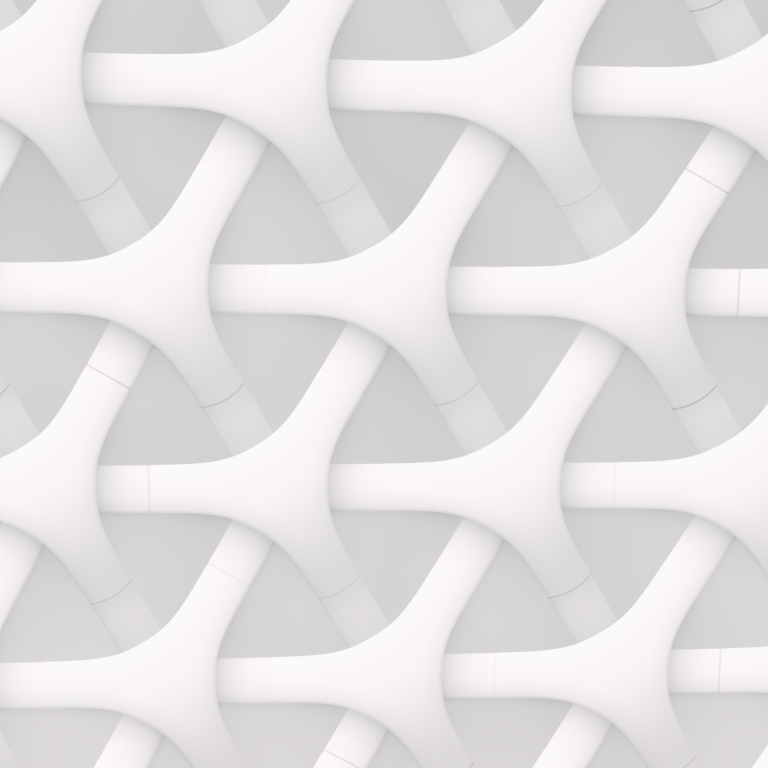
Give the GLSL for this pattern, as a Shadertoy shader.

```glsl
// Interwoven white three-armed lattice over a pale grey wall, lit from the upper left.
#define ARM_HALF_WIDTH 0.105
#define FILLET 0.079
#define BODY_RADIUS 0.55
#define ROW_STEP 0.866
#define FIRST_COLUMN -0.31
#define SHADOW_REACH 0.065
#define SHADOW_DEPTH 0.11
#define ARM_FADE 0.115
#define SEAM_AT 0.55
#define LIGHT_DIR vec2(-0.35, 0.94)
#define TINT vec3(1.005, 0.990, 0.997)

float hash(vec2 p) {
    p = fract(p * vec2(0.1731, 0.3197));
    p += dot(p, p.yx + 17.3);
    return fract((p.x + p.y) * p.x * 7.31);
}

float gradientDot(vec2 cell, vec2 offset) {
    float angle = 6.2832 * hash(cell + 31.0);
    return dot(vec2(cos(angle), sin(angle)), offset);
}

float gradientNoise(vec2 p) {
    vec2 i = floor(p), f = fract(p), e = vec2(1.0, 0.0);
    vec2 s = f * f * f * (f * (f * 6.0 - 15.0) + 10.0);
    float low = mix(gradientDot(i, f), gradientDot(i + e, f - e), s.x);
    float high = mix(gradientDot(i + e.yx, f - e.yx), gradientDot(i + 1.0, f - 1.0), s.x);
    return mix(low, high, s.y);
}

vec2 armDirection(int k) {
    float angle = 1.0472 + 2.0944 * float(k);
    return vec2(cos(angle), sin(angle));
}

// Signed distance (x) and outward normal (yz) of three smoothly joined arms
vec3 tripod(vec2 q) {
    float total = 0.0;
    vec2 slope = vec2(0.0);
    for (int k = 0; k < 3; k++) {
        vec2 dir = armDirection(k);
        vec2 away = q - dir * clamp(dot(q, dir), 0.0, 1.0);
        float dist = length(away);
        float weight = exp(-dist / FILLET);
        total += weight;
        slope += weight * away / max(dist, 1e-4);
    }
    return vec3(-FILLET * log(total) - ARM_HALF_WIDTH, slope / total);
}

// Faint joints across the arms, uneven from one node to the next
float seams(vec2 q, vec2 id, float px) {
    float dark = 0.0;
    for (int k = 0; k < 3; k++) {
        vec2 dir = armDirection(k);
        float across = dot(q, vec2(-dir.y, dir.x));
        float chance = hash(id + float(k) * 7.0);
        float strength = k == 2 ? 0.03 + 0.07 * chance : 0.09 * pow(chance, 4.0);
        float bend = k == 2 ? 2.0 * across * across : 0.0;
        float gap = abs(dot(q, dir) - SEAM_AT - 0.03 * (chance - 0.5) + bend);
        dark += strength * (1.0 - smoothstep(0.001, 0.003 + px, gap)) * step(abs(across), 0.16);
    }
    return dark;
}

float tripodTone(vec2 q, vec3 shape, vec2 id, float px) {
    float edge = clamp(1.0 + shape.x / 0.12, 0.0, 1.0);
    float facing = dot(shape.yz, LIGHT_DIR);
    float fall = dot(q, armDirection(2));
    float tone = 0.975 - ARM_FADE * smoothstep(-0.08, 0.5, fall);
    tone += 0.02 * smoothstep(SEAM_AT, SEAM_AT + 0.1, fall);
    tone += edge * edge * (0.065 * facing - 0.015);
    tone -= 0.05 * smoothstep(-0.018, 0.0, shape.x) * (1.0 - smoothstep(-0.6, 0.3, facing));
    return min(tone, 0.985) - seams(q, id, px);
}

void mainImage(out vec4 fragColor, in vec2 fragCoord) {
    vec2 uv = fragCoord / iResolution.y;
    // Slight perspective: the weave tightens towards the bottom
    float down = 0.5 - uv.y, side = uv.x - 0.457;
    float spacing = 0.3066 - 0.032 * down;
    float row = 1.471 + 3.883 * down + 0.264 * down * down + 0.23 * side * down;
    vec2 p = vec2(side / spacing, -row * ROW_STEP);
    float px = 1.0 / (iResolution.y * spacing);
    // Wall with soft, cloudy shade
    float tone = 0.832 + 0.035 * down + 0.035 * gradientNoise(uv * 4.5);
    float armMask = 0.0;
    // Layer 0 lays all arms; layer 1 puts each body over the arms that end below it
    for (int layer = 0; layer < 2; layer++)
    for (int j = -1; j <= 1; j++)
    for (int i = -1; i <= 1; i++) {
        float nodeRow = round(row) + float(j);
        float shift = FIRST_COLUMN + 0.5 * mod(nodeRow, 2.0);
        float column = round(p.x - shift) + float(i);
        vec2 q = p - vec2(column + shift, -nodeRow * ROW_STEP);
        vec3 shape = tripod(q);
        float reach = length(q), outside = max(shape.x, 0.0);
        float facing = dot(shape.yz, LIGHT_DIR);
        float cover = 1.0 - smoothstep(-px, px, shape.x);
        if (layer == 0) {
            armMask = max(armMask, cover);
            tone -= 0.04 * exp(-outside / 0.02) * max(-facing, 0.0) * step(reach, 1.0);
        } else {
            float shade = SHADOW_DEPTH * max(1.0 - facing, 0.0) * exp(-outside / SHADOW_REACH);
            shade *= (1.0 - smoothstep(0.3, BODY_RADIUS, reach)) * (1.0 - 0.3 * down);
            tone -= shade * mix(0.2, 1.0, armMask);
            cover *= step(reach, BODY_RADIUS);
        }
        tone = mix(tone, tripodTone(q, shape, vec2(column, nodeRow), px), cover);
    }
    // Cool top, warmer bottom in the shaded tones
    float shaded = 1.0 - smoothstep(0.8, 0.95, tone);
    vec3 coolShift = vec3(-0.006, 0.0, 0.006) * (0.5 - down) * shaded;
    fragColor = vec4(clamp(tone * TINT + coolShift, 0.0, 1.0), 1.0);
}
```
